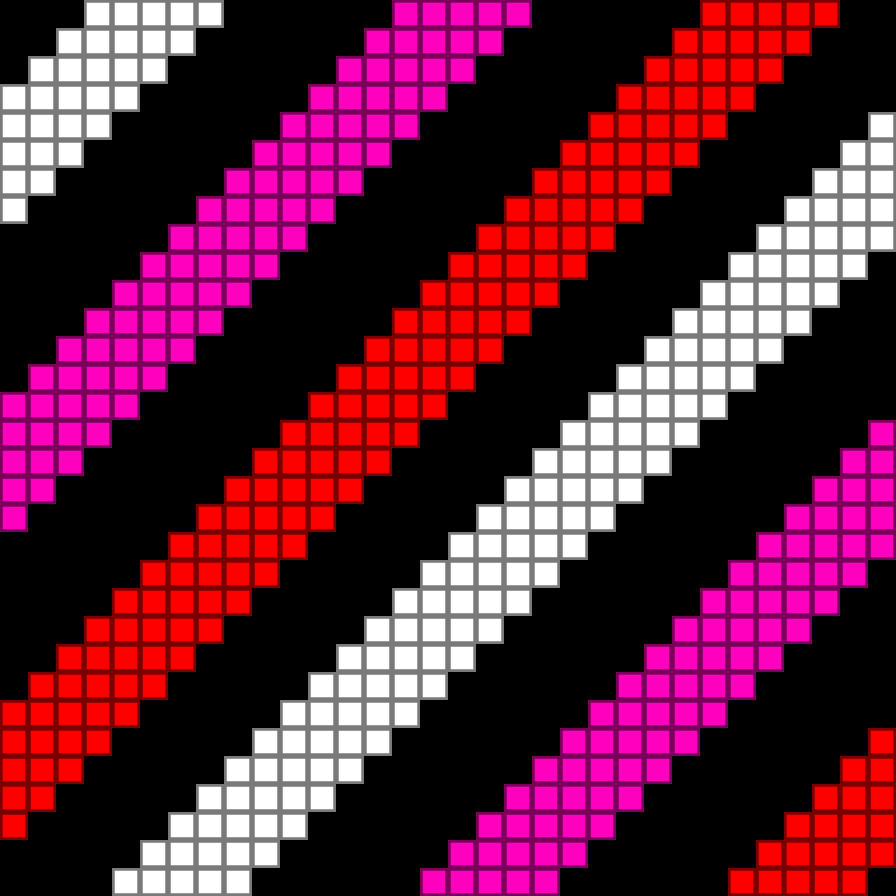
Write a Shadertoy shader that draws this pattern.

```glsl
// Diagonal stair-stepped bands of square tiles in white, magenta and red on black.
// Each grid cell picks its band from (column - row) wrapped over the grid, so the
// canvas tiles; a dim border inside each cell forms the grout, smoothed by supersampling.

const float CELLS = 32.0;      // cells across and down, also the wrap length
const float BANDS = 3.0;       // coloured bands per wrap
const float BAND_WIDTH = 5.0;  // cells per band along a row
const float PHASE = 4.0;       // shift of the first band, in cells
const float BORDER = 0.095;    // border on each side, in cells
const float BORDER_DIM = 0.48; // brightness of the border
const int SAMPLES = 4;         // samples per pixel side

const vec3 BLACK = vec3(0.005, 0.0, 0.005);
const vec3 WHITE = vec3(1.0);
const vec3 MAGENTA = vec3(1.0, 0.0, 0.75);
const vec3 RED = vec3(1.0, 0.0, 0.0);

vec3 bandColour(float index) {
    return index < 0.5 ? WHITE : index < 1.5 ? MAGENTA : RED;
}

// Colour of a whole cell: bands start on whole cells, spread over the wrap.
vec3 cellColour(vec2 cell, float cells, float bands, float width) {
    float diagonal = mod(cell.x - cell.y - PHASE, cells);
    float index = floor((diagonal + 0.01) * bands / cells);
    float start = ceil(index * cells / bands);
    return diagonal - start < width - 0.5 ? bandColour(index) : BLACK;
}

// Full brightness inside the tile, dimmed along its border.
float tileShade(vec2 local, float border, float dim) {
    vec2 edge = 0.5 - abs(local - 0.5);
    return mix(dim, 1.0, step(border, min(edge.x, edge.y)));
}

vec3 pattern(vec2 uv) {
    vec2 grid = uv * CELLS;
    return cellColour(floor(grid), CELLS, BANDS, BAND_WIDTH)
         * tileShade(fract(grid), BORDER, BORDER_DIM);
}

void mainImage(out vec4 fragColor, in vec2 fragCoord) {
    vec3 total = vec3(0.0);
    for (int j = 0; j < SAMPLES; j++) {
        for (int i = 0; i < SAMPLES; i++) {
            vec2 offset = (vec2(i, j) + 0.5) / float(SAMPLES) - 0.5;
            total += pattern((fragCoord + offset) / iResolution.xy);
        }
    }
    fragColor = vec4(total / float(SAMPLES * SAMPLES), 1.0);
}
```
